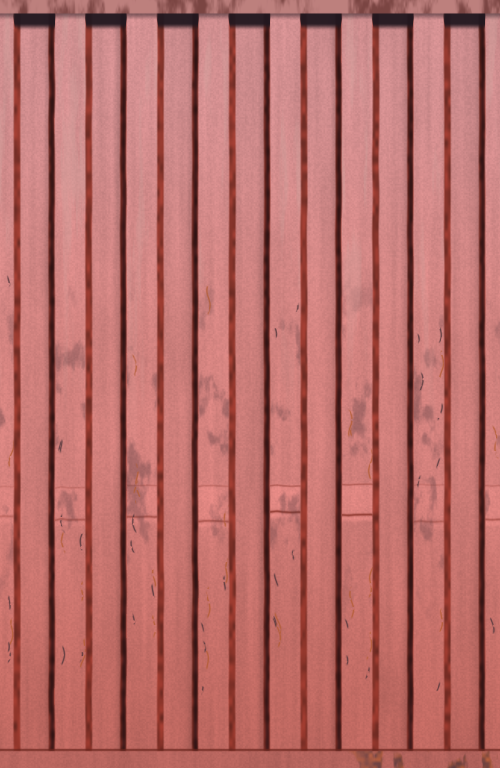
This texture is drawn by a Shadertoy shader. Its source:

```glsl
// Weathered red corrugated container wall with vertical ribs between two rails.

const float RIBS = 6.972;      // repeats across the canvas
const float PHASE = 0.236;     // part of a repeat hidden past the left edge
const float RIB_END = 0.43;    // raised face: 0 .. RIB_END of a repeat
const float PANEL_START = 0.52;
const float PANEL_END = 0.915;

const vec3 PAINT_TOP = vec3(0.81, 0.55, 0.555);
const vec3 PAINT_MID = vec3(0.815, 0.50, 0.485);
const vec3 PAINT_LOW = vec3(0.735, 0.40, 0.37);
const vec3 GROOVE = vec3(0.51, 0.18, 0.14);
const vec3 SHADOW = vec3(0.25, 0.10, 0.10);
const vec3 GRIME = vec3(0.30, 0.20, 0.22);
const vec3 RUST = vec3(0.70, 0.36, 0.20);

float hash(vec2 p) {
    vec3 q = fract(vec3(p.xyx) * 0.1031);
    q += dot(q, q.yzx + 33.33);
    return fract((q.x + q.y) * q.z);
}

float noise(vec2 p) {
    vec2 i = floor(p), f = fract(p);
    f = f * f * (3.0 - 2.0 * f);
    return mix(mix(hash(i), hash(i + vec2(1, 0)), f.x),
               mix(hash(i + vec2(0, 1)), hash(i + vec2(1, 1)), f.x), f.y);
}

float fbm(vec2 p) {
    float sum = 0.0, amp = 0.5;
    for (int i = 0; i < 4; i++) {
        sum += amp * noise(p);
        p = p * 2.03 + 17.1;
        amp *= 0.5;
    }
    return sum;
}

// Soft-edged interval: 1 between a and b
float band(float x, float a, float b, float soft) {
    return smoothstep(a - soft, a + soft, x) * (1.0 - smoothstep(b - soft, b + soft, x));
}

// Thin soft line around x = 0
float line(float x, float width) {
    return exp(-x * x / (width * width));
}

vec3 paint(vec2 p, float v) {
    vec3 c = mix(PAINT_LOW, PAINT_MID, smoothstep(0.0, 0.5, v));
    c = mix(c, PAINT_TOP, smoothstep(0.45, 0.95, v));
    float streaks = fbm(vec2(p.x * 90.0, p.y * 3.0)) - 0.47;
    float blotches = fbm(p * vec2(12.0, 6.0)) - 0.47;
    float grain = noise(p * 330.0) - 0.5;
    return c * (1.0 + 0.12 * streaks + 0.10 * blotches + 0.07 * grain);
}

// Short curved scratches near the rib edges: x = dark, y = rusty
vec2 scratches(vec2 q, float id, float pitch) {
    vec2 marks = vec2(0.0);
    for (int i = 0; i < 9; i++) {
        vec2 seed = vec2(id * 7.3 + 11.0, float(i) * 3.7 + 2.0);
        float r = hash(seed), s = hash(seed + 41.0), t = hash(seed + 83.0);
        float side = r < 0.55 ? 0.05 + 0.1 * t : 0.33 + 0.08 * t;
        vec2 d = q - vec2(side * pitch, mix(0.15, 0.98, s * mix(1.0, s, 0.5)));
        float len = mix(0.008, 0.035, t * t);
        float bend = (r - 0.5) * 0.35 * d.y + 0.003 * sin(d.y * 110.0 + 9.0 * s);
        float mark = line(d.x - bend, 0.0018) * band(d.y, -len, len, 0.004);
        mark *= smoothstep(0.2, 0.5, noise(q * 160.0 + seed));
        if (t > 0.62) marks.y = max(marks.y, mark);
        else marks.x = max(marks.x, mark * 0.75);
    }
    return marks;
}

// Pressed dents: a lit strip between two creases across the rib
vec3 dent(vec3 c, vec2 q, float id) {
    float low = 0.505 + 0.025 * (hash(vec2(id + 20.0, 5.0)) - 0.5);
    float high = 0.565 + 0.012 * (hash(vec2(id + 20.0, 9.0)) - 0.5);
    float strength = mix(0.35, 1.0, hash(vec2(id + 20.0, 13.0)));
    float y = q.y + 0.003 * (noise(vec2(q.x * 70.0, id)) - 0.5);
    c *= 1.0 + strength * 0.09 * band(y, low, high, 0.01);
    c = mix(c, GROOVE, strength * (0.75 * line(y - low, 0.0025) + 0.4 * line(y - high, 0.002)));
    return c * (1.0 + 0.12 * strength * line(y - low + 0.008, 0.005));
}

void mainImage(out vec4 fragColor, in vec2 fragCoord) {
    vec2 p = fragCoord / iResolution.x;
    float v = fragCoord.y / iResolution.y;
    float u = p.x * RIBS + PHASE + 0.012 * (noise(vec2(p.x * 8.0, p.y * 14.0)) - 0.5);
    float id = floor(u), x = fract(u), pitch = 1.0 / RIBS;
    float soft = max(0.018, RIBS / iResolution.x);

    // Painted faces, with dents and wear on the raised ribs only
    float rib = band(x, 0.0, RIB_END, soft);
    vec3 color = paint(p, v);
    vec2 q = vec2(x * pitch, p.y);
    vec3 face = dent(color * 1.02, q, id);
    float worn = smoothstep(0.52, 0.72, fbm(p * vec2(35.0, 17.0) + id))
               * band(v, 0.25, 0.6, 0.12);
    face = mix(face, GRIME, 0.35 * worn);
    float faded = smoothstep(0.48, 0.7, fbm(vec2(p.x * 60.0, p.y * 5.0))) * smoothstep(0.35, 0.8, v);
    face = mix(face, vec3(0.82, 0.64, 0.62), 0.4 * faded);
    vec2 marks = scratches(q, id, pitch);
    face = mix(mix(face, RUST, 0.75 * marks.y), GRIME, marks.x);
    color = mix(color, face, rib);

    // Sloped sides: brown on the right of each rib, deep shadow on its left
    float rough = 0.75 + 0.5 * noise(p * vec2(130.0, 60.0));
    float brown = band(x, RIB_END, PANEL_START, soft);
    float dark = band(x, PANEL_END, 1.0, soft) + 1.0 - smoothstep(-soft, soft, x);
    color = mix(color, GROOVE * rough, 0.92 * brown);
    color = mix(color, mix(GROOVE, SHADOW, line(x - 0.965, 0.035)) * rough, min(dark, 1.0));
    color *= 1.0 - 0.12 * line(x - PANEL_END, 0.06);

    // Rails and the shadow under the upper one
    float recess = 1.0 - rib;
    float drop = mix(0.979, 0.966, recess);
    color = mix(color, vec3(0.13, 0.09, 0.12), smoothstep(drop - 0.006, drop + 0.004, v) * mix(0.5, 0.95, recess));
    float stain = fbm(p * vec2(40.0, 14.0));
    vec3 topRail = mix(vec3(0.74, 0.50, 0.49), vec3(0.48, 0.27, 0.26), smoothstep(0.4, 0.7, stain));
    color = mix(color, topRail, smoothstep(0.981, 0.984, v));
    vec3 lowRail = paint(p + 5.0, 0.1) * 0.95;
    lowRail = mix(lowRail, mix(RUST, GRIME, noise(p * 120.0)), 0.8 * smoothstep(0.5, 0.65, stain) * smoothstep(0.6, 0.8, p.x));
    color = mix(color, lowRail, 1.0 - smoothstep(0.021, 0.024, v));
    color = mix(color, GROOVE * 0.8, 0.8 * line(v - 0.0235, 0.0015));

    fragColor = vec4(clamp(color, 0.0, 1.0), 1.0);
}
```
